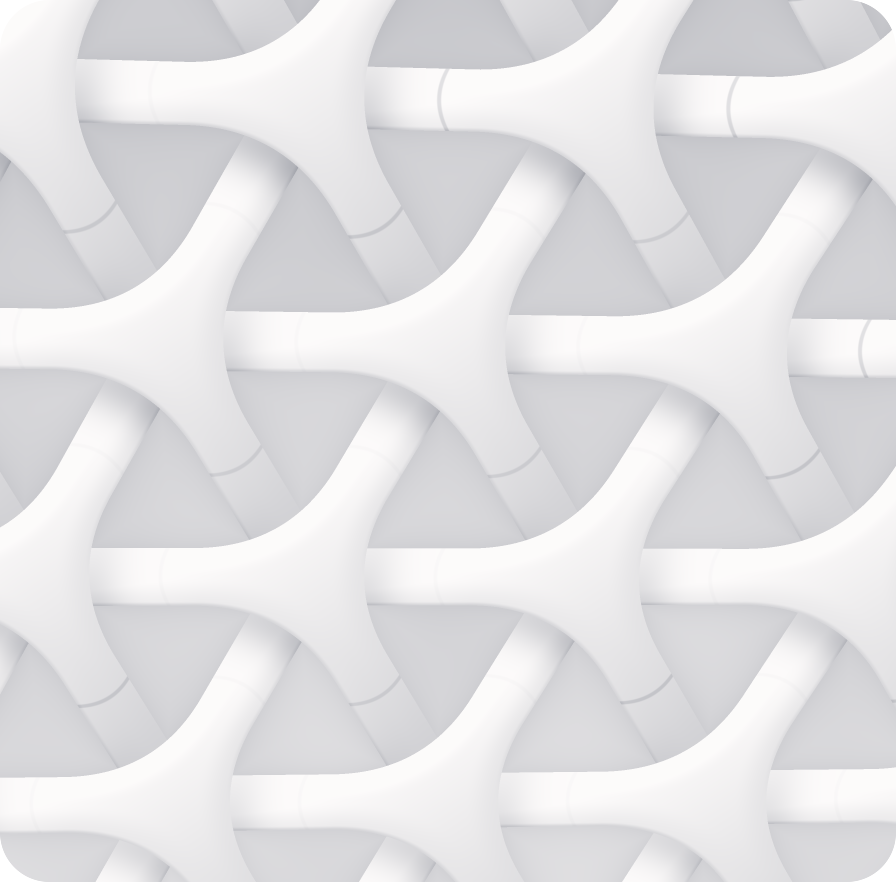
This pattern is drawn by a Shadertoy shader. Its source:

```glsl
// Woven lattice of smooth white three-armed links over a soft grey backdrop.

// Layout, in canvas heights (y measured downward from the top)
const float AXIS_X = -0.097;      // column the perspective narrows towards
const float FIRST_ROW = 0.111;
const float PERIOD = 0.328;       // link spacing on the first row
const float NARROWING = 0.030;    // loss of spacing per unit of height
const vec2 ROW_RATE = vec2(3.516, 0.306);
const float TILT = 0.045;
const float CORNER = 0.056;

// Link shape, in lattice periods
const float ROW_STEP = 0.866;
const float ARM_HALF = 0.108;
const float FILLET = 0.30;
const float ARM_LENGTH = 0.95;
const float WAIST = 0.205;
const float SEAM_AT = 0.53;
const float SEAM_HALF = 0.004;

// Shading
const vec2 LIGHT = vec2(-0.6, 0.8);
const vec3 SHADE_TINT = vec3(0.745, 0.748, 0.768);
const vec3 LIGHT_TINT = vec3(0.990, 0.983, 0.982);
const float SHADOW_WIDTH = 0.10;
const int SAMPLES = 3;

float hash(vec2 p) {
    vec3 q = fract(p.xyx * vec3(0.1031, 0.1030, 0.0973));
    q += dot(q, q.yzx + 33.33);
    return fract((q.x + q.y) * q.z);
}

float noise(vec2 p) {
    vec2 i = floor(p), f = fract(p);
    f = f * f * (3.0 - 2.0 * f);
    return mix(mix(hash(i), hash(i + vec2(1, 0)), f.x),
               mix(hash(i + vec2(0, 1)), hash(i + vec2(1, 1)), f.x), f.y);
}

// Projections on the three directions facing the gaps between arms
vec3 gapAxes(vec2 p) {
    return vec3(p.x, -0.5 * p.x + ROW_STEP * p.y, -0.5 * p.x - ROW_STEP * p.y);
}

// Signed distance to a link: arms at 60, 180 and 300 degrees, filleted
float linkDistance(vec2 p) {
    vec3 g = gapAxes(p);
    float x = max(g.x, max(g.y, g.z));
    float y = sqrt(max(dot(p, p) - x * x, 0.0));
    float blend = max(1.0 - y / FILLET, 0.0);
    float d = ROW_STEP * x - 0.5 * y - ARM_HALF - 0.25 * FILLET * blend * blend;
    return max(d, length(p) - ARM_LENGTH);
}

vec2 toLattice(vec2 p) {
    float y = p.y - TILT * (p.x - AXIS_X) * (0.655 - p.y) - FIRST_ROW;
    float row = ROW_RATE.x * y + ROW_RATE.y * y * y;
    return vec2((p.x - AXIS_X) / (PERIOD - NARROWING * y) + WAIST, -row * ROW_STEP);
}

// Centre of the link i steps from the one nearest to g
vec2 linkCentre(vec2 g, vec2 i) {
    float row = round(g.y / ROW_STEP) + i.y;
    float shift = 0.5 * mod(row, 2.0);
    return vec2(round(g.x - shift) + i.x + shift, row * ROW_STEP);
}

float linkTone(vec2 p, vec2 centre) {
    float d = linkDistance(p);
    vec2 e = vec2(0.004, 0.0);
    vec2 n = vec2(linkDistance(p + e.xy) - d, linkDistance(p + e.yx) - d) / e.x;
    float facing = dot(n, LIGHT);
    float rim = smoothstep(-ARM_HALF, 0.0, d);
    float tone = 0.945 + 0.15 * dot(p, vec2(-0.55, 0.80)) + 0.055 * rim * facing;
    tone = min(tone, 0.985);
    tone -= 0.09 * smoothstep(-0.016, 0.0, d) * max(-n.y, 0.0);
    // Curved joint across each arm, plain on some and faint on others
    vec3 arms = -gapAxes(p);
    float along = max(arms.x, max(arms.y, arms.z));
    float across2 = max(dot(p, p) - along * along, 0.0);
    float seam = abs(along - SEAM_AT + 2.5 * across2);
    bool falling = p.y < -0.2;
    float vary = hash(round(centre * 4.0) + 7.0 * sign(p.y + 0.2) + 50.0);
    float depth = falling ? 0.06 + 0.05 * vary : 0.012 + 0.09 * step(0.82, vary);
    return tone - depth * (1.0 - smoothstep(SEAM_HALF, 2.5 * SEAM_HALF, seam));
}

vec3 scene(vec2 p) {
    vec2 g = toLattice(p), top = vec2(0.0);
    float reach = 10.0, gap = 10.0;
    // The nearest covering link lies on top
    for (int k = 0; k < 9; k++) {
        vec2 c = linkCentre(g, vec2(k % 3 - 1, k / 3 - 1));
        float d = linkDistance(g - c), r = length(g - c);
        gap = min(gap, d);
        if (d < 0.0 && r < reach) { reach = r; top = c; }
    }
    float tone;
    if (reach < 10.0) {
        tone = linkTone(g - top, top);
        // Shadow where an arm slips beneath its neighbour
        float shadow = 0.0;
        for (int k = 0; k < 9; k++) {
            vec2 q = g - linkCentre(g, vec2(k % 3 - 1, k / 3 - 1));
            float r = length(q), d = linkDistance(q) / SHADOW_WIDTH;
            if (r < reach) shadow = max(shadow, exp(-d * d) * (0.55 - 0.55 * q.y / r));
        }
        tone -= mix(0.23, 0.13, p.y) * shadow;
    } else {
        tone = mix(0.805, 0.865, p.y) + 0.035 * (noise(p * 7.0) - 0.5);
        tone -= 0.035 * exp(-gap / 0.05);
    }
    return mix(SHADE_TINT, LIGHT_TINT, (tone - 0.75) / 0.235);
}

void mainImage(out vec4 fragColor, in vec2 fragCoord) {
    vec3 colour = vec3(0.0);
    for (int k = 0; k < SAMPLES * SAMPLES; k++) {
        vec2 jitter = (vec2(k % SAMPLES, k / SAMPLES) + 0.5) / float(SAMPLES) - 0.5;
        vec2 s = fragCoord + jitter;
        colour += scene(vec2(s.x - 0.5 * iResolution.x, iResolution.y - s.y) / iResolution.y);
    }
    colour /= float(SAMPLES * SAMPLES);
    // Rounded panel on white
    vec2 halfSize = 0.5 * iResolution.xy / iResolution.y;
    vec2 q = abs(fragCoord / iResolution.y - halfSize) - halfSize + CORNER;
    float edge = length(max(q, 0.0)) - CORNER;
    colour = mix(colour, vec3(1.0), smoothstep(-0.5, 0.5, edge * iResolution.y));
    fragColor = vec4(colour, 1.0);
}
```
